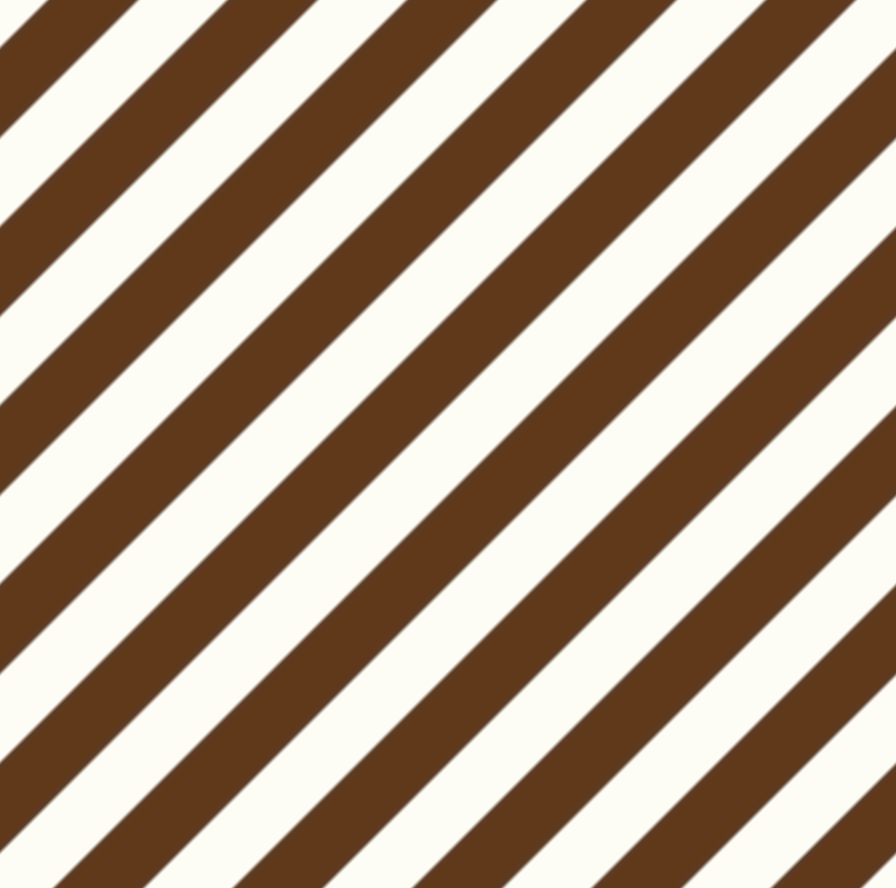
A Shadertoy shader for this pattern:

```glsl
// Diagonal brown and cream stripes of nearly equal width, with softly blended edges.

// Signed distance to the stripe edge, in stripe periods; negative inside a stripe.
float stripeDistance(float phase) {
    return abs(fract(phase) - 0.5) - 0.252;
}

void mainImage(out vec4 fragColor, in vec2 fragCoord) {
    vec2 uv = fragCoord / iResolution.xy;

    // Stripe periods counted across and down from the upper left corner
    vec2 repeats = vec2(4.994, 4.968);
    float phase = dot(vec2(uv.x, 1.0 - uv.y), repeats) - 0.018;
    float edge = stripeDistance(phase);

    // Soft edge, never narrower than one pixel
    float pixel = length(repeats / iResolution.xy);
    float softness = max(0.021, 0.75 * pixel);

    // Brown stripe with a slightly cooler rim
    vec3 cream = vec3(0.992, 0.992, 0.962);
    vec3 brown = vec3(0.376, 0.220, 0.102);
    vec3 rimBrown = vec3(0.360, 0.230, 0.140);
    vec3 stripe = mix(brown, rimBrown, smoothstep(-0.060, -0.030, edge));

    float coverage = 1.0 - smoothstep(-softness, softness, edge);
    fragColor = vec4(mix(cream, stripe, coverage), 1.0);
}
```
